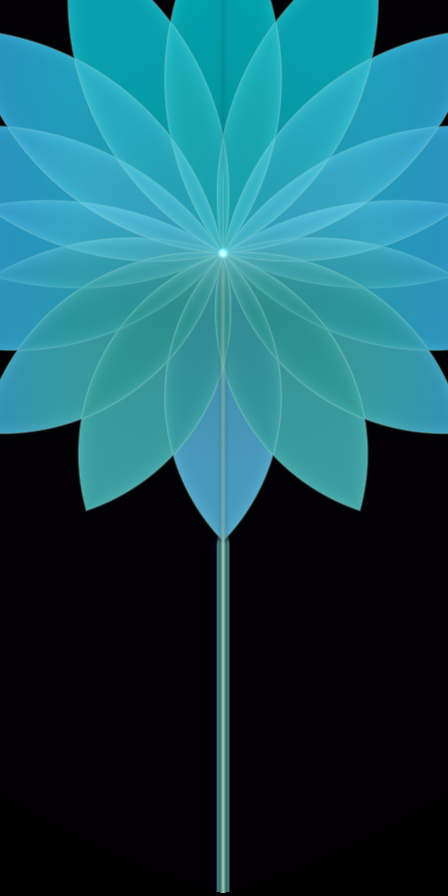
Reproduce this background procedurally as a Shadertoy shader.

```glsl
// A translucent paper-like flower on a long stem over black.
// Petals are lenses (two circular arcs) fanned around a centre by a loop;
// overlapping petals blend their tints and carry thin bright outlines.

const float PI = 3.14159265;
const int PETALS = 16;
const vec2 CENTRE = vec2(0.498, 1.435);   // canvas is 1 wide, 2 high
const float LENGTH_DOWN = 0.643;
const float LENGTH_UP = 0.78;
const float HALF_WIDTH = 0.130;
const float HALF_WIDTH_SIDE = 0.096;
const float LINE_WIDTH = 0.0014;
const float STEM_HALF = 0.0145;

const vec3 BACKDROP = vec3(0.006, 0.0, 0.008);
const vec3 TINT_UP = vec3(0.01, 0.60, 0.64);
const vec3 TINT_SIDE = vec3(0.14, 0.60, 0.72);
const vec3 TINT_LOW = vec3(0.22, 0.59, 0.60);
const vec3 TINT_DOWN = vec3(0.27, 0.58, 0.71);
const vec3 OVERLAP_GREEN = vec3(0.14, 0.56, 0.53);
const vec3 OVERLAP_LIFT = vec3(0.075, 0.055, 0.055);
const vec3 OUTER_BLUE = vec3(0.16, 0.52, 0.72);
const vec3 OUTLINE = vec3(0.58, 0.80, 0.78);
const vec3 STEM_TEAL = vec3(0.19, 0.42, 0.43);
const vec3 STEM_PALE = vec3(0.66, 0.80, 0.73);

// Signed distance to a lens from the origin along +y
float lensDistance(vec2 p, float len, float halfWidth) {
    float radius = (0.25 * len * len + halfWidth * halfWidth) / (2.0 * halfWidth);
    vec2 q = vec2(abs(p.x) + radius - halfWidth, p.y - 0.5 * len);
    return length(q) - radius;
}

// Petal tint by its angle from straight down (0) to straight up (PI)
vec3 petalTint(float angle) {
    vec3 tint = mix(TINT_DOWN, TINT_LOW, smoothstep(0.0, 0.5, angle));
    tint = mix(tint, TINT_SIDE, smoothstep(0.8, 1.6, angle));
    return mix(tint, TINT_UP, smoothstep(2.1, 2.9, angle));
}

float band(float x, float halfWidth, float soft) {
    return 1.0 - smoothstep(halfWidth - soft, halfWidth + soft, abs(x));
}

void mainImage(out vec4 fragColor, in vec2 fragCoord) {
    vec2 uv = fragCoord / iResolution.xy * vec2(1.0, 2.0);
    float px = 1.0 / iResolution.x;
    vec2 p = uv - CENTRE;
    float r = length(p);

    // Gather coverage, tint and outlines of all petals
    vec3 tintSum = vec3(0.0);
    float layers = 0.0, coverage = 0.0, outline = 0.0, rim = 0.0, halo = 0.0;
    for (int i = 0; i < PETALS; i++) {
        float phase = float(i - PETALS / 2 + 1) * 2.0 * PI / float(PETALS);
        float angle = phase + 0.105 * sin(2.0 * phase) + 0.056 * sin(phase);
        float upness = 0.5 - 0.5 * cos(angle);
        float sideness = pow(abs(sin(angle)), 12.0);
        vec2 axis = vec2(sin(angle), -cos(angle));
        vec2 local = vec2(dot(p, vec2(-axis.y, axis.x)), dot(p, axis));
        float d = lensDistance(local, mix(LENGTH_DOWN, LENGTH_UP, upness),
                               mix(HALF_WIDTH, HALF_WIDTH_SIDE, sideness));
        float inside = 1.0 - smoothstep(-px, px, d);
        tintSum += inside * petalTint(abs(angle));
        layers += inside;
        coverage = max(coverage, inside);
        outline = max(outline, band(d, LINE_WIDTH, px) * (1.0 - 0.5 * sideness));
        rim = max(rim, inside * exp(d / 0.014));
        halo = max(halo, exp(-max(d, 0.0) / 0.008));
    }

    // Overlaps turn green below the centre and brighter above it
    vec3 fill = tintSum / max(layers, 1.0);
    float extra = clamp(layers - 1.0, 0.0, 2.0);
    float above = smoothstep(-0.16, 0.1, p.y);
    fill = mix(fill, OVERLAP_GREEN, 0.45 * min(extra, 1.5) * (1.0 - above));
    fill += OVERLAP_LIFT * extra * above;
    fill = mix(fill, OUTER_BLUE, 0.55 * smoothstep(0.3, 0.52, abs(p.x)));
    fill *= 0.94 + 0.10 * smoothstep(0.0, 0.6, r);
    fill += 0.07 * rim;

    vec3 color = BACKDROP + vec3(0.0, 0.025, 0.03) * halo;
    color = mix(color, fill, coverage);
    color = mix(color, OUTLINE, 0.42 * outline * smoothstep(0.0, 0.03, r));

    // Crease through the upright petal
    float upper = smoothstep(0.0, 0.02, p.y);
    color *= 1.0 - 0.10 * upper * exp(-abs(p.x) / 0.006);
    color += 0.14 * upper * band(p.x, 0.001, px) * (1.0 - smoothstep(0.16, 0.2, p.y));

    // Stem, translucent inside the petals and glowing below them
    float below = smoothstep(0.0, 0.06, -p.y);
    float bare = smoothstep(LENGTH_DOWN - 0.02, LENGTH_DOWN + 0.01, -p.y);
    float stem = below * band(p.x, STEM_HALF * mix(0.75, 1.0, bare), px);
    color += vec3(0.0, 0.005, 0.06) * bare * exp(-abs(p.x + 0.02) / 0.016);
    color = mix(color, STEM_TEAL, stem * mix(0.22, 0.95, bare));
    float core = exp(-pow(p.x / 0.0045, 2.0));
    float sides = band(abs(p.x) - 0.011, 0.0015, px);
    color = mix(color, STEM_PALE, below * (core * mix(0.42, 0.9, bare) + 0.28 * sides * bare));

    // Bright point where the petals meet
    color += vec3(0.55, 0.6, 0.58) * exp(-r * r / 0.00006);
    color += vec3(0.08, 0.09, 0.09) * exp(-r / 0.03);

    fragColor = vec4(clamp(color, 0.0, 1.0), 1.0);
}
```
